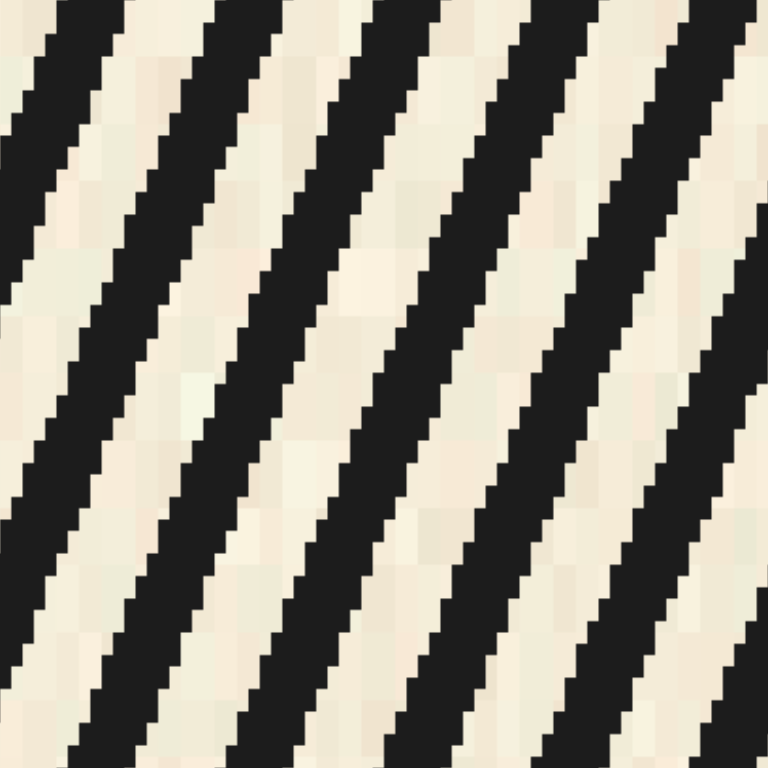
This pattern is drawn by a WebGL 2 fragment shader. Its source:

```glsl
#version 300 es
precision highp float;
// Slanted black stripes on mottled cream, drawn as coarse square cells.
// A linear phase makes the stripes, slight gradient noise wobbles their stair
// edges, and cream tints change per block; cell borders are blended softly.

uniform vec2 u_resolution;
out vec4 outColor;

const float CELLS = 68.0;                   // cells across and down
const vec2 REPEATS = vec2(4.9, 2.0);        // stripe repeats across and down
const float BLOCKS_PER_REPEAT = 6.0;        // tint blocks in one repeat
const float STRIPE_PHASE = 0.597;
const float STRIPE_SHARE = 0.443;           // black part of one repeat
const float EDGE_WOBBLE = 0.025;
const float EDGE_SOFTNESS = 1.4 / 512.0;    // fraction of the canvas

const vec3 INK = vec3(0.11);
const vec3 CREAM = vec3(0.957, 0.925, 0.845);
const vec3 SHADE_SHIFT = vec3(0.055, 0.060, 0.070);
const vec3 BLUSH_SHIFT = vec3(0.030, -0.030, -0.025);

// Unit gradient at a lattice point.
vec2 latticeGradient(vec2 p) {
    vec3 q = fract(p.xyx * vec3(0.1031, 0.1030, 0.0973));
    q += dot(q, q.yzx + 33.33);
    float angle = 6.28318 * fract((q.x + q.y) * q.z);
    return vec2(cos(angle), sin(angle));
}

float gradientNoise(vec2 p) {
    vec2 i = floor(p);
    vec2 f = p - i;
    vec2 u = f * f * f * (f * (f * 6.0 - 15.0) + 10.0);
    vec2 e = vec2(1.0, 0.0);
    float a = dot(latticeGradient(i), f);
    float b = dot(latticeGradient(i + e.xy), f - e.xy);
    float c = dot(latticeGradient(i + e.yx), f - e.yx);
    float d = dot(latticeGradient(i + e.xx), f - e.xx);
    return mix(mix(a, b, u.x), mix(c, d, u.x), u.y);
}

// Cream with a small shift of lightness and warmth for each block.
vec3 creamTint(vec2 block) {
    float shade = gradientNoise(block * 0.73 + 7.4);
    float blush = gradientNoise(block * 0.61 + 41.3);
    return CREAM + shade * SHADE_SHIFT + blush * BLUSH_SHIFT;
}

// True where the slanted stripe covers a point.
bool insideStripe(vec2 uv, float wobble) {
    float phase = REPEATS.x * uv.x - REPEATS.y * uv.y + STRIPE_PHASE;
    return fract(phase + wobble) < STRIPE_SHARE;
}

// Flat colour of one cell.
vec3 cellColor(vec2 cell) {
    vec2 center = (cell + 0.5) / CELLS;
    float wobble = EDGE_WOBBLE * gradientNoise(cell * 0.37 + 3.1);
    if (insideStripe(center, wobble)) return INK;
    vec2 blockPoint = (cell + vec2(0.5, -0.05)) / CELLS;
    return creamTint(floor(blockPoint * REPEATS * BLOCKS_PER_REPEAT));
}

void main() {
    vec2 uv = gl_FragCoord.xy / u_resolution;

    // Blend the four nearest cells in a narrow band around their borders.
    vec2 p = uv * CELLS - 0.5;
    vec2 cell = floor(p);
    vec2 halfBand = 0.5 * CELLS * max(vec2(EDGE_SOFTNESS), 1.0 / u_resolution);
    vec2 t = clamp((p - cell - 0.5) / (2.0 * halfBand) + 0.5, 0.0, 1.0);
    vec3 lower = mix(cellColor(cell), cellColor(cell + vec2(1.0, 0.0)), t.x);
    vec3 upper = mix(cellColor(cell + vec2(0.0, 1.0)), cellColor(cell + 1.0), t.x);

    outColor = vec4(mix(lower, upper, t.y), 1.0);
}
```
